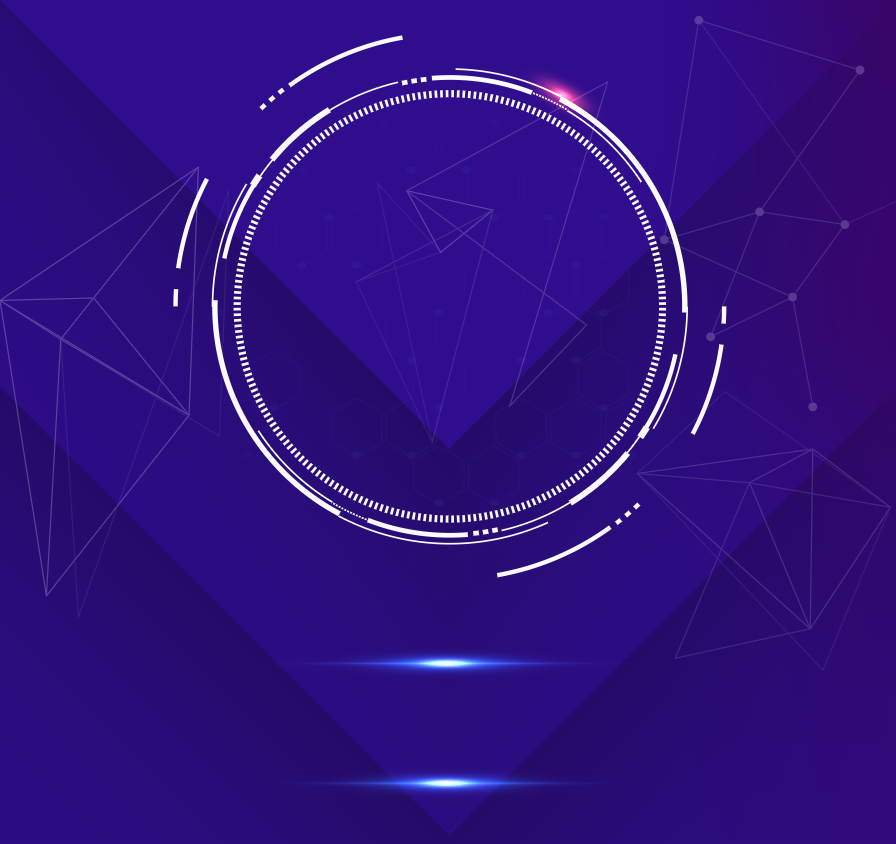
This background is drawn by a Shadertoy shader. Its source:

```glsl
// Violet chevron backdrop with a segmented technical ring, wire meshes and two light streaks.
#define RING_CENTER vec2(0.533, 0.363)
#define LIGHT vec3(0.183, 0.050, 0.550)
#define DARK vec3(0.140, 0.043, 0.400)
#define PLUM vec3(0.230, 0.015, 0.390)
#define WIRE vec3(0.620, 0.560, 0.800)
#define WHITE vec3(0.985, 0.980, 1.0)
#define TICK_STEP 1.5
#define CELL 0.065

float hash(vec2 p) { return fract(sin(dot(p, vec2(127.1, 311.7))) * 43758.5453); }

// Antialiased coverage of a signed distance
float cover(float d) { return clamp(0.5 - d * iResolution.y, 0.0, 1.0); }

float blob(vec2 d, vec2 size) { d /= size; return exp(-dot(d, d)); }

// Arc (radius, half width, from, to) in degrees, repeated on the opposite side
float arc(vec2 polar, vec4 a) {
    float turn = mod(polar.y - 0.5 * (a.z + a.w) + 90.0, 180.0) - 90.0;
    float along = radians(abs(turn) - 0.5 * (a.w - a.z)) * polar.x;
    return max(abs(polar.x - a.x) - a.y, along);
}

// Radial dashes: step and half size in degrees
float dashes(vec2 polar, float stepSize, float halfSize) {
    return radians(abs(fract(polar.y / stepSize) - 0.5) * stepSize - halfSize) * polar.x;
}

float segment(vec2 p, vec2 a, vec2 b) {
    vec2 ab = b - a;
    return length(p - a - ab * clamp(dot(p - a, ab) / max(dot(ab, ab), 1e-6), 0.0, 1.0));
}

// Closed wire with four corners, two in each vector
float quad(vec2 p, vec4 m, vec4 n) {
    float d = min(min(segment(p, m.xy, m.zw), segment(p, m.zw, n.xy)),
                  min(segment(p, n.xy, n.zw), segment(p, n.zw, m.xy)));
    return cover(d - 0.0007);
}

// Shadow that starts at a chevron edge and fades downwards
float fold(float d) { return exp(-2.6 * max(d, 0.0)); }

vec3 backdrop(vec2 p) {
    float side = abs(p.x - 0.532), v = p.y + side;
    float shade = cover(0.532 - v) * fold(v - 0.532) * (1.0 - 0.8 * side);
    shade = mix(shade, 0.95 * fold(v - 0.99), cover(0.99 - v));
    vec3 col = mix(LIGHT, DARK, shade);
    col = mix(col, PLUM, smoothstep(0.75, 1.15, p.x) * (0.3 + 0.7 * exp(-3.0 * p.y)));
    return mix(col, PLUM, 0.5 * blob(p - vec2(1.08, 0.36), vec2(0.18)));
}

// Faint honeycomb with missing cells
float honeycomb(vec2 p) {
    vec2 s = vec2(1.0, 1.732), g = p / CELL;
    vec2 a = mod(g, s) - 0.5 * s, b = mod(g - 0.5 * s, s) - 0.5 * s;
    vec2 cell = dot(a, a) < dot(b, b) ? a : b;
    vec2 id = floor((g - cell) * 2.0 + 0.5), h = abs(cell);
    float edge = abs(0.46 - max(h.x, dot(h, 0.5 * s))) * CELL;
    float knot = length(cell - vec2(0.0, 0.53)) * CELL;
    float shape = max(cover(edge - 0.0007), 1.5 * cover(knot - 0.006));
    return shape * step(0.6, hash(id)) * smoothstep(0.34, 0.2, length(p - vec2(0.53, 0.41)));
}

float meshes(vec2 p) {
    // Left pyramid
    vec4 slope = vec4(0.235, 0.198, 0.0, 0.356), hub = vec4(0.224, 0.492, 0.111, 0.353);
    vec4 foot = vec4(0.055, 0.706, 0.072, 0.402);
    float m = max(quad(p, slope, hub), quad(p, vec4(slope.zw, foot.xy), vec4(hub.xy, foot.zw)));
    m = max(m, max(quad(p, vec4(slope.zw, hub.zw), foot.zwxy), quad(p, slope, hub.xyxy)));
    m = max(m, 0.3 * quad(p, vec4(0.271, 0.226, 0.093, 0.731), vec4(foot.zw, 0.26, 0.517)));
    // Wires inside the ring
    vec4 peak = vec4(0.482, 0.226, 0.584, 0.249), rest = vec4(0.422, 0.334, 0.512, 0.524);
    m = max(m, quad(p, peak, vec4(0.522, 0.299, peak.xy)));
    m = max(m, 0.75 * quad(p, vec4(0.72, 0.097, peak.xy), vec4(0.695, 0.385, 0.604, 0.481)));
    m = max(m, 0.5 * quad(p, vec4(peak.zw, rest.zw), vec4(peak.zw, rest.xy)));
    m = max(m, 0.3 * quad(p, vec4(0.447, 0.217, 0.522, 0.299), rest));
    // Lower right crystal
    vec4 roof = vec4(0.755, 0.561, 0.963, 0.532), wall = vec4(1.055, 0.601, 0.96, 0.745);
    vec2 core = vec2(0.888, 0.572);
    m = max(m, 0.65 * max(quad(p, roof, wall), quad(p, vec4(core, roof.zw), vec4(wall.zw, core))));
    m = max(m, 0.5 * quad(p, vec4(roof.xy, core), vec4(wall.xy, core)));
    m = max(m, 0.5 * quad(p, vec4(0.8, 0.78, wall.zw), vec4(core, 0.8, 0.78)));
    return max(m, 0.3 * quad(p, vec4(0.859, 0.464, roof.xy), vec4(0.975, 0.794, wall.xy)));
}

// Upper right chain of nodes, two in each vector
float constellation(vec2 p) {
    vec4 n[4] = vec4[4](vec4(0.828, 0.024, 1.019, 0.083), vec4(0.9, 0.251, 0.787, 0.284),
                        vec4(1.001, 0.266, 0.939, 0.352), vec4(0.842, 0.399, 0.963, 0.482));
    float m = max(quad(p, n[0], n[1]), quad(p, vec4(n[1].xy, n[2].xy), vec4(n[2].zw, n[3].xy)));
    m = max(m, quad(p, vec4(n[1].zw, n[2].zw), vec4(n[3].zw, n[2].zw)));
    m = max(m, 0.6 * quad(p, vec4(n[0].xy, n[2].xy), vec4(1.07, 0.235, n[2].xy)));
    for (int i = 0; i < 4; i++)
        m = max(m, 1.5 * cover(min(length(p - n[i].xy), length(p - n[i].zw)) - 0.0052));
    return m;
}

float ring(vec2 c) {
    vec2 polar = vec2(length(c), degrees(atan(c.y, c.x)));
    float d = max(abs(polar.x - 0.252) - 0.0042, dashes(polar, TICK_STEP, 0.36));
    d = min(d, max(arc(polar, vec4(0.2712, 0.001, 59, 69)), dashes(polar, 0.8, 0.24)));
    d = min(d, arc(polar, vec4(0.2812, 0.001, 62, c.y > 0.0 ? 88.6 : 114.4)));
    vec4 strokes[11] = vec4[11](
        vec4(0.2784, 0.0032, -1.5, 62), vec4(0.2712, 0.0028, 69, 94.5), vec4(0.2725, 0.001, 103, 146),
        vec4(0.2732, 0.0035, 121.5, 140.5), vec4(0.2732, 0.0026, 145.5, 168),
        vec4(0.2738, 0.004, 145.5, 148.5), vec4(0.2705, 0.001, 33, 59), vec4(0.2812, 0.001, 149, 180),
        vec4(0.3234, 0.0026, 100, 126), vec4(0.325, 0.0026, 152.3, 172), vec4(0.325, 0.0026, 176.4, 180));
    for (int i = 0; i < 11; i++) d = min(d, arc(polar, strokes[i]));
    // Square dots
    for (float k = 0.0; k < 3.0; k++) {
        d = min(d, arc(polar, vec4(0.2705, 0.0028, vec2(95.9, 97.3) + 2.4 * k)));
        d = min(d, arc(polar, vec4(0.324, 0.0026, vec2(127.5, 128.7) + 2.5 * k)));
    }
    return cover(d);
}

vec3 streak(vec2 d) {
    float line = exp(-abs(d.x) / 0.075 - abs(d.y) / 0.0018) * smoothstep(0.24, 0.1, abs(d.x));
    return vec3(0.15, 0.55, 0.9) * line + vec3(0.05, 0.28, 0.5) * blob(d, vec2(0.07, 0.009))
         + vec3(0.75, 0.9, 0.8) * blob(d, vec2(0.025, 0.004));
}

void mainImage(out vec4 fragColor, in vec2 fragCoord) {
    // Height units, measured downwards from the top
    vec2 p = vec2(fragCoord.x, iResolution.y - fragCoord.y) / iResolution.y;
    vec3 col = mix(backdrop(p), vec3(0.22, 0.2, 0.65), 0.14 * honeycomb(p));
    col = mix(col, WIRE, 0.42 * meshes(p));
    col = mix(col, WIRE, 0.24 * constellation(p));
    col = mix(col, WHITE, ring((p - RING_CENTER) * vec2(1, -1)));
    // Warm spark on the ring
    vec2 spark = mat2(0.88, -0.47, 0.47, 0.88) * (p - vec2(0.667, 0.113));
    col += vec3(0.75, 0.22, 0.12) * blob(spark, vec2(0.028, 0.011));
    col += vec3(0.6, 0.45, 0.3) * blob(spark, vec2(0.009, 0.004));
    for (float i = 0.0; i < 2.0; i++) col += streak(p - vec2(0.529, 0.786 + 0.142 * i));
    fragColor = vec4(min(col, 1.0), 1.0);
}
```
